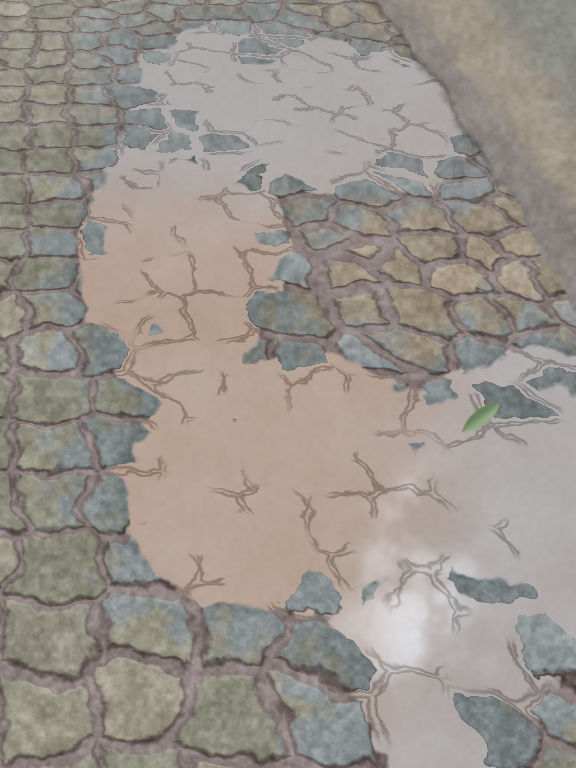
A Shadertoy shader for this texture:

```glsl
// Wet stone paving with muddy puddles, seen in perspective beside a dirt road.
// Cellular noise on a ground plane cuts the stones; a field of soft ellipses
// gives the water depth, and each stone stands above or below that level.
#define NEAR_SIZE 0.165
#define FAR_SIZE 0.062
#define GAP 0.055
#define ROUGHNESS 0.10
#define STONE_HEIGHT 0.50
#define GRAIN 0.13
#define MUD vec3(0.55, 0.505, 0.495)
#define OLIVE_STONE vec3(0.575, 0.57, 0.51)
#define TAN_STONE vec3(0.64, 0.585, 0.51)
#define WET_STONE vec3(0.49, 0.525, 0.54)
#define BROWN_WATER vec3(0.715, 0.63, 0.575)
#define SKY_WATER vec3(0.69, 0.67, 0.67)

float hash(vec2 p) {
    vec3 a = fract(p.xyx * 0.1031);
    a += dot(a, a.yzx + 33.33);
    return fract((a.x + a.y) * a.z);
}

vec2 hash2(vec2 p) { return vec2(hash(p), hash(p + 57.3)); }

float noise(vec2 p) {
    vec2 i = floor(p), f = fract(p);
    f = f * f * (3.0 - 2.0 * f);
    return mix(mix(hash(i), hash(i + vec2(1, 0)), f.x),
               mix(hash(i + vec2(0, 1)), hash(i + 1.0), f.x), f.y);
}

float fbm(vec2 p) {
    float sum = 0.0, amp = 0.53;
    for (int i = 0; i < 4; i++) {
        sum += amp * noise(p);
        p = mat2(1.6, 1.2, -1.2, 1.6) * p + 7.1;
        amp *= 0.5;
    }
    return sum;
}

// Stones on the left form a tidy kerb column, the others are irregular
vec2 seedPoint(vec2 cell) {
    float jitter = mix(0.25, 0.85, smoothstep(0.0, 2.0, abs(cell.x)));
    return cell + 0.5 + jitter * (hash2(cell) - 0.5);
}

// Distance to the cell border; also the cell and the direction of that border
float stoneCells(vec2 g, out vec2 cell, out vec2 edgeDir) {
    vec2 base = floor(g), seed = base;
    float nearest = 9.0;
    for (int y = -1; y <= 1; y++)
    for (int x = -1; x <= 1; x++) {
        vec2 c = base + vec2(x, y), s = seedPoint(c);
        float d = dot(s - g, s - g);
        if (d < nearest) { nearest = d; cell = c; seed = s; }
    }
    float border = 9.0;
    edgeDir = vec2(0, 1);
    for (int y = -2; y <= 2; y++)
    for (int x = -2; x <= 2; x++) {
        vec2 c = cell + vec2(x, y), s = seedPoint(c);
        if (x == 0 && y == 0) continue;
        vec2 n = normalize(s - seed);
        float d = dot(0.5 * (s + seed) - g, n);
        if (d < border) { border = d; edgeDir = n; }
    }
    return border;
}

float pool(vec2 q, vec2 centre, vec2 radius) { return 1.0 - length((q - centre) / radius); }

float waterDepth(vec2 q) {
    float d = pool(q + vec2(0.0, 0.16 * (0.53 - q.x)), vec2(0.54, 0.19), vec2(0.31, 0.14));
    d = max(d, pool(q, vec2(0.31, 0.45), vec2(0.19, 0.24)));
    d = max(d, pool(q, vec2(0.52, 0.84), vec2(0.32, 0.23)));
    d = max(d, pool(q, vec2(0.92, 0.87), vec2(0.34, 0.25)));
    return max(d, 0.6 * pool(q, vec2(0.78, 1.12), vec2(0.20, 0.28)));
}

void mainImage(out vec4 fragColor, in vec2 fragCoord) {
    // q runs right and down in canvas widths; ground is the paving plane
    vec2 uv = fragCoord / iResolution.xy;
    vec2 q = vec2(uv.x, (1.0 - uv.y) * 4.0 / 3.0);
    float size = mix(FAR_SIZE, NEAR_SIZE, 1.0 - uv.y);
    vec2 ground = vec2((q.x - 0.09) / size + 0.5, 2.13 / size);
    float soft = 1.5 / (iResolution.x * size);

    float broad = fbm(q * 9.0), patches = fbm(q * 26.0 + 4.0);
    float grain = fbm(q * 95.0) - 0.5;
    vec2 warp = vec2(fbm(ground * 2.2), fbm(ground * 2.2 + 31.0)) - 0.5;
    vec2 cell, edgeDir;
    float border = stoneCells(ground + warp * 0.4, cell, edgeDir);
    border += ROUGHNESS * (fbm(ground * 7.0) - 0.5);
    float id = hash(cell + 11.0);
    float depth = waterDepth(q) + 0.35 * (broad - 0.5) + 0.12 * (patches - 0.5);

    // Mud and stones
    float muddy = exp(-14.0 * dot(q - vec2(0.57, 0.55), q - vec2(0.57, 0.55)));
    float gap = GAP + 0.06 * id + 0.12 * muddy * hash(cell + 3.0);
    float stone = smoothstep(gap - soft, gap + soft, border);
    float dryRight = smoothstep(0.4, 0.65, q.x) * smoothstep(0.95, 0.6, q.y);
    vec3 stoneColor = mix(OLIVE_STONE, TAN_STONE, clamp(dryRight * 0.8 + 0.5 * id - 0.15, 0.0, 1.0));
    float wet = smoothstep(-0.45, 0.0, depth + 0.9 * (patches - 0.5) + 0.3 * (id - 0.5));
    stoneColor = mix(stoneColor, WET_STONE, wet * 0.9);
    stoneColor += 0.10 * (id - 0.5) + 0.16 * (patches - 0.5);
    stoneColor += 0.05 * edgeDir.y * (1.0 - smoothstep(gap, gap + 0.07, border));
    vec3 color = mix(MUD + 0.16 * (patches - 0.5), stoneColor, stone);
    float rim = (1.0 - smoothstep(0.0, 0.045 + soft, abs(border - gap + 0.02)));
    color -= rim * (0.10 - 0.09 * edgeDir.y);
    color += GRAIN * grain * 1.6;

    // Water, with the faint outlines of sunken stones
    float height = STONE_HEIGHT * pow(hash(cell + 23.0), 2.2) * smoothstep(gap - 0.03, gap + 0.1, border);
    float water = smoothstep(-0.015, 0.025, depth - height - 0.02);
    float sky = max(smoothstep(0.46, 0.24, q.y), smoothstep(0.5, 0.95, q.x + 0.3 * (q.y - 0.8)));
    vec3 waterColor = mix(BROWN_WATER, SKY_WATER, clamp(sky + 0.6 * (broad - 0.5), 0.0, 1.0));
    waterColor += 0.05 * (broad - 0.5) + 0.03 * grain;
    float outline = 1.0 - smoothstep(0.0, 0.025 + soft, abs(border - 0.03));
    waterColor -= 0.17 * outline * smoothstep(0.46, 0.62, noise(ground * 1.7 + 9.0));
    float glare = exp(-190.0 * dot(q - vec2(0.72, 0.9), q - vec2(0.72, 0.9)))
                + exp(-60.0 * dot(q - vec2(0.73, 1.08), q - vec2(0.73, 1.08)));
    waterColor += glare * vec3(0.17, 0.20, 0.22) * smoothstep(0.3, 0.65, broad);
    float shore = smoothstep(0.07, 0.0, abs(depth - height)) * (1.0 - water);
    color = mix(color - 0.05 * shore, waterColor, water);

    // Dirt road and its broken edge at the upper right
    float side = q.x - (0.64 + 0.8 * q.y - 0.25 * q.y * q.y) + 0.05 * (patches - 0.5);
    vec3 road = mix(vec3(0.53, 0.505, 0.49), vec3(0.62, 0.575, 0.51), smoothstep(0.02, 0.09, side - 0.12 * q.y));
    road = mix(road, vec3(0.51, 0.515, 0.49), smoothstep(0.17, 0.26, side + 0.1 * (broad - 0.5)));
    road += 0.12 * (patches - 0.5) + GRAIN * grain;
    color = mix(color, road, smoothstep(-0.005, 0.008, side));
    color -= 0.14 * smoothstep(0.014, 0.0, abs(side)) * smoothstep(0.45, 0.2, q.y);

    // Fallen leaf
    vec2 leaf = mat2(0.8, 0.6, -0.6, 0.8) * (q - vec2(0.835, 0.725));
    float blade = abs(leaf.y) - 0.014 * (1.0 - pow(leaf.x / 0.042, 2.0));
    vec3 leafColor = mix(vec3(0.40, 0.50, 0.36), vec3(0.58, 0.66, 0.53), smoothstep(-0.008, 0.008, leaf.y));
    color = mix(color, leafColor, smoothstep(0.002, -0.002, blade));

    // Haze towards the far end
    color = mix(color, vec3(0.64, 0.63, 0.62), 0.22 * smoothstep(0.6, 0.0, q.y));
    fragColor = vec4(clamp(color, 0.0, 1.0), 1.0);
}
```
